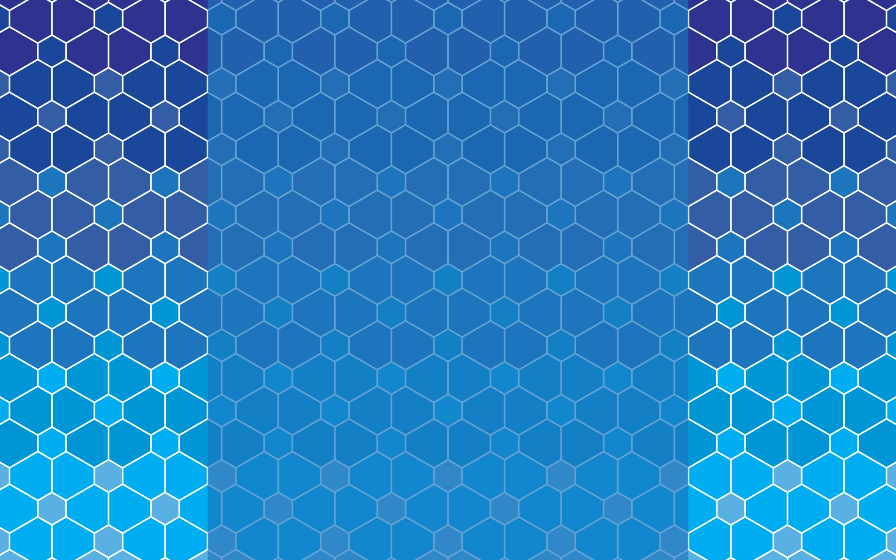
A WebGL 1 fragment shader for this background:

```glsl
precision highp float;

uniform vec2 u_resolution;

// Lengths in canvas heights, except HEX_APOTHEM and LINE_HALF in lattice spacings
#define SPACING 0.11667
#define FIRST_ROW 0.0333
#define HEX_APOTHEM 0.2165
#define LINE_HALF 0.0125
#define PANEL_HALF 0.4292
#define PANEL_OPACITY 0.68
#define PANEL_COLOR vec3(0.11, 0.46, 0.74)
#define LINE_COLOR vec3(1.0)

const float SIN60 = 0.866025;

// Colour steps from violet at the top to pale blue at the bottom
vec3 bandColor(float band) {
  if (band < 0.5) return vec3(0.18, 0.20, 0.56);
  if (band < 1.5) return vec3(0.10, 0.28, 0.60);
  if (band < 2.5) return vec3(0.20, 0.37, 0.65);
  if (band < 3.5) return vec3(0.11, 0.46, 0.74);
  if (band < 4.5) return vec3(0.00, 0.59, 0.84);
  if (band < 5.5) return vec3(0.00, 0.68, 0.94);
  return vec3(0.35, 0.69, 0.89);
}

// Offset from the nearest node of a triangular lattice
vec2 latticeOffset(vec2 q) {
  vec2 period = vec2(2.0 * SIN60, 1.0);
  vec2 a = mod(q + 0.5 * period, period) - 0.5 * period;
  vec2 b = mod(q, period) - 0.5 * period;
  return dot(a, a) < dot(b, b) ? a : b;
}

void main() {
  // Centred horizontally, y measured down from the top edge
  vec2 p = vec2(gl_FragCoord.x - 0.5 * u_resolution.x,
                u_resolution.y - gl_FragCoord.y) / u_resolution.y;
  float pixel = 1.0 / u_resolution.y;
  vec2 q = (p - vec2(0.0, FIRST_ROW)) / SPACING;

  vec2 offset = latticeOffset(q);
  float nodeY = q.y - offset.y;
  vec2 d = abs(offset);

  // Small hexagon on each node, lattice lines between them
  float hexDist = max(d.x, 0.5 * d.x + SIN60 * d.y) - HEX_APOTHEM;
  float diagonal = SIN60 * d.y - 0.5 * d.x;
  float lineDist = min(d.x, abs(diagonal));
  float edgeDist = hexDist < 0.0 ? -hexDist : min(hexDist, lineDist);

  // Each cell takes one band; hexagons run one band ahead of the triangles
  float cellY = nodeY;
  if (hexDist > 0.0 && diagonal > 0.0) cellY += 0.5 * sign(offset.y);
  float band = floor(cellY / 1.5 + 0.5) + step(hexDist, 0.0);
  vec3 color = bandColor(band);

  // Outlines
  float aa = 0.5 * pixel / SPACING;
  float line = 1.0 - smoothstep(LINE_HALF - aa, LINE_HALF + aa, edgeDist);
  color = mix(color, LINE_COLOR, line);

  // Translucent central panel
  float panel = 1.0 - smoothstep(-0.5 * pixel, 0.5 * pixel, abs(p.x) - PANEL_HALF);
  color = mix(color, PANEL_COLOR, PANEL_OPACITY * panel);

  gl_FragColor = vec4(color, 1.0);
}
```
